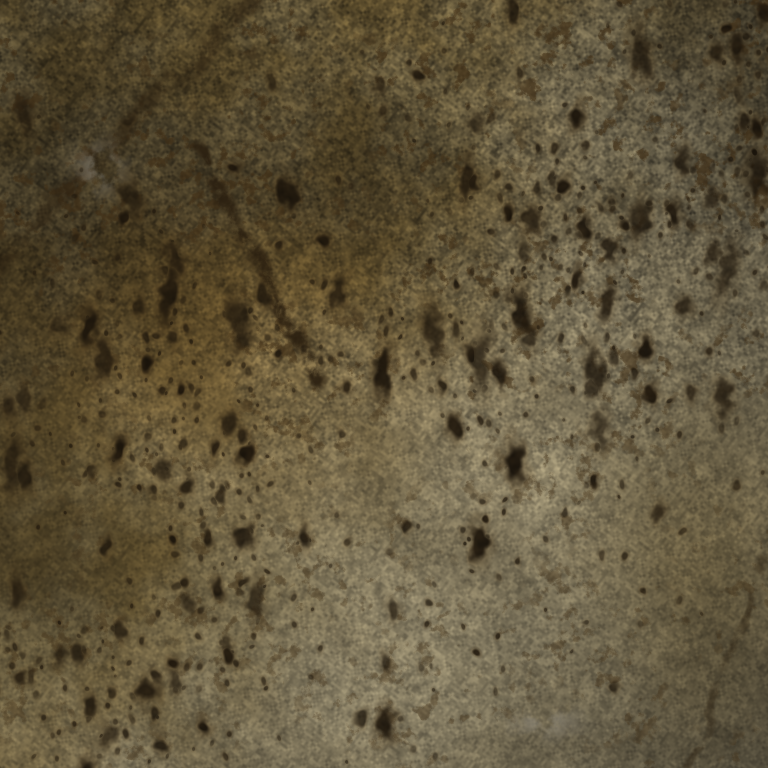
A three.js fragment shader for this texture:

```glsl
varying vec2 vUv;

const vec3 OCHRE = vec3(0.385, 0.322, 0.185);
const vec3 SAND = vec3(0.470, 0.425, 0.305);
const vec3 GREY = vec3(0.455, 0.428, 0.350);
const vec3 RUST = vec3(0.250, 0.180, 0.085);
const vec3 HOLLOW = vec3(0.105, 0.078, 0.042);
const vec3 CHALK = vec3(0.540, 0.520, 0.470);

float hash(vec2 p) {
  vec3 q = fract(vec3(p.xyx) * 0.1031);
  q += dot(q, q.yzx + 33.33);
  return fract((q.x + q.y) * q.z);
}

vec2 hash2(vec2 p) {
  return vec2(hash(p + 17.3), hash(p + 71.9));
}

float noise(vec2 p) {
  vec2 i = floor(p);
  vec2 f = fract(p);
  f = f * f * (3.0 - 2.0 * f);
  float low = mix(hash(i), hash(i + vec2(1.0, 0.0)), f.x);
  float high = mix(hash(i + vec2(0.0, 1.0)), hash(i + 1.0), f.x);
  return mix(low, high, f.y);
}

float fbm(vec2 p) {
  float sum = 0.0;
  float amp = 0.5;
  for (int i = 0; i < 5; i++) {
    sum += amp * noise(p);
    p = mat2(1.6, 1.2, -1.2, 1.6) * p + 5.7;
    amp *= 0.5;
  }
  return sum / 0.97;
}

float blob(vec2 p, vec2 centre, vec2 size) {
  vec2 d = (p - centre) / size;
  return exp(-dot(d, d));
}

// Pits gather in clusters along a rising diagonal belt
float pitDensity(vec2 p) {
  float offset = (p.y - 0.8 * p.x - 0.13) / 0.38;
  return exp(-offset * offset) * (0.25 + 1.5 * smoothstep(0.25, 0.8, noise(p * 7.0 + 3.0)));
}

// Scattered hollows: x is the dark core, y the soft surrounding stain
vec2 pits(vec2 p, float cells, float radius, float stretch, float amount, float seed) {
  vec2 home = floor(p * cells);
  vec2 ragged = vec2(noise(p * 85.0 + seed), noise(p * 85.0 + seed + 40.0)) - 0.5;
  vec2 result = vec2(0.0);
  for (int y = -1; y <= 1; y++) {
    for (int x = -1; x <= 1; x++) {
      vec2 id = home + vec2(float(x), float(y));
      vec2 centre = (id + 0.1 + 0.8 * hash2(id + seed)) / cells;
      float present = step(hash(id + seed + 9.0), amount * pitDensity(centre));
      float size = radius * mix(0.5, 1.15, hash(id + seed + 23.0));
      float tall = mix(1.0, stretch, hash(id + seed + 31.0));
      vec2 d = p - centre + ragged * size * 1.2;
      d.x += d.y * 0.4 * (hash(id + seed + 47.0) - 0.5);
      float r = length(d / vec2(size, size * tall));
      float depth = present * mix(0.5, 1.0, hash(id + seed + 59.0));
      result.x = max(result.x, depth * (1.0 - smoothstep(0.45, 1.2, r)));
      result.y = max(result.y, depth * (1.0 - smoothstep(0.7, 2.0, r)));
    }
  }
  return result;
}

// Broken dark seam between two points
float seam(vec2 p, vec2 a, vec2 b, float width) {
  vec2 ab = b - a;
  p += 0.03 * (vec2(fbm(p * 24.0), fbm(p * 24.0 + 8.0)) - 0.5);
  float t = clamp(dot(p - a, ab) / dot(ab, ab), 0.0, 1.0);
  float line = 1.0 - smoothstep(width * 0.2, width, length(p - a - ab * t));
  return line * smoothstep(0.2, 0.65, fbm(p * 50.0));
}

void main() {
  vec2 p = vUv;
  float cloud = fbm(p * 4.0 + 2.0);
  float patches = fbm(p * 11.0 + 13.0);

  // Warm stone on the left fading to grey at the lower right
  float cool = smoothstep(-0.15, 0.5, p.x - 0.75 * p.y + 0.7 * (cloud - 0.5));
  vec3 colour = mix(OCHRE, SAND, smoothstep(0.3, 0.7, patches) * 0.6 + 0.3 * cool);
  colour = mix(colour, GREY, cool * 0.75);
  float warm = blob(p, vec2(0.26, 0.59), vec2(0.26, 0.2));
  colour = mix(colour, OCHRE * vec3(1.04, 0.96, 0.82), 0.5 * warm);
  colour = mix(colour, SAND * vec3(0.88, 0.84, 0.74), 0.6 * blob(p, vec2(0.92, 0.25), vec2(0.13, 0.2)));

  // Broad shade: dim corners, bright middle belt
  float corner = blob(p, vec2(0.0, 1.0), vec2(0.45)) + 0.8 * blob(p, vec2(1.0), vec2(0.35));
  corner += 0.6 * blob(p, vec2(1.0, 0.0), vec2(0.3)) + 0.5 * blob(p, vec2(0.0, 0.45), vec2(0.16, 0.3));
  float glow = blob(p, vec2(0.6, 0.45), vec2(0.32, 0.3)) + 0.7 * blob(p, vec2(0.3, 0.2), vec2(0.25, 0.16));
  colour *= (0.69 + 0.56 * cloud) * (1.0 - 0.33 * corner) * (1.0 + 0.12 * glow);

  // Crisp sandy grain, coarser towards the top
  float rough = mix(0.75, 1.2, smoothstep(0.3, 0.75, p.y + 0.4 * (patches - 0.5)));
  mat2 turn = mat2(0.8, 0.6, -0.6, 0.8);
  float grain = 0.6 * noise(turn * p * 290.0) + 0.4 * noise(turn * p * 150.0 + 6.0) - 0.5;
  colour *= 1.0 + rough * (0.62 * grain + 0.40 * (fbm(turn * p * 50.0) - 0.5));

  // Rusty specks and seams
  float speck = smoothstep(0.58, 0.75, fbm(turn * p * 70.0 + 31.0));
  colour = mix(colour, RUST, speck * rough * 0.55 * smoothstep(0.35, 0.6, patches));
  float cracks = seam(p, vec2(0.26, 0.8), vec2(0.42, 0.5), 0.017);
  cracks = max(cracks, 0.6 * seam(p, vec2(0.0, 0.66), vec2(0.33, 1.0), 0.022));
  cracks = max(cracks, 0.5 * seam(p, vec2(0.9, 0.0), vec2(0.99, 0.27), 0.009));
  colour = mix(colour, mix(RUST, HOLLOW, 0.6), cracks * 0.9);

  // Pale mineral crust
  float crust = blob(p, vec2(0.13, 0.78), vec2(0.03)) + blob(p, vec2(0.71, 0.06), vec2(0.04, 0.02));
  colour = mix(colour, CHALK, crust * smoothstep(0.4, 0.65, fbm(p * 36.0)) * 0.7);

  // Hollows in three sizes
  vec2 holes = pits(p, 11.0, 0.0125, 3.2, 0.65, 3.0);
  holes = max(holes, pits(p, 23.0, 0.0085, 2.0, 0.32, 120.0));
  holes = max(holes, 0.7 * pits(p, 56.0, 0.0045, 1.5, 0.26, 260.0));
  colour = mix(colour, RUST, holes.y * 0.4);
  colour = mix(colour, HOLLOW * (0.7 + 0.6 * noise(p * 120.0)), holes.x * 0.95);

  gl_FragColor = vec4(colour, 1.0);
}
```
